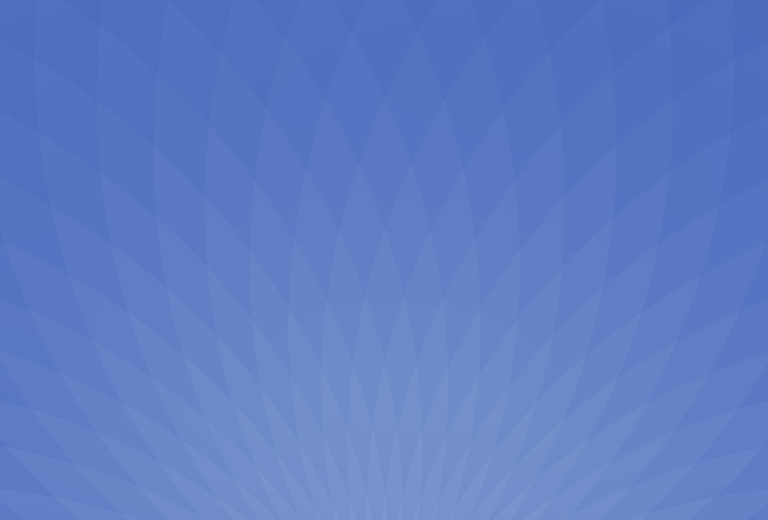
This background is drawn by a WebGL 1 fragment shader. Its source:

```glsl
precision highp float;
// Blue fan of overlapping translucent petals, lit from the lower edge.

uniform vec2 u_resolution;

// Lengths are in canvas heights.
const vec3 DEEP_BLUE = vec3(0.295, 0.420, 0.742);
const vec3 PALE_BLUE = vec3(0.470, 0.580, 0.800);
const float CENTER_X = 0.501;             // fraction of the canvas width
const float FAN_CENTER_Y = -0.280;
const float PETAL_ANGLE = 0.10472;        // 60 petals per turn
const float RING_RADIUS = 0.8436;         // a ring where petal edges cross
const float RING_PERIOD = 0.2529;
const float GLOW_Y = -0.05;
const float GLOW_WIDTH = 1.17;
const float GLOW_FALLOFF = 2.0;
const float GLOW_TILT = 0.10;
const float PETAL_STEP_LOW = 0.135;       // edge contrast at the bottom
const float PETAL_STEP_HIGH = 0.085;      // edge contrast at the top

// Rising ramp whose drop is smoothed over the given width.
float softSaw(float x, float width) {
    float ramp = fract(x);
    return ramp * (1.0 - smoothstep(1.0 - width, 1.0, ramp)) - 0.5;
}

// Two mirrored families of spiral edges, each lighter on its inner side.
float petalShade(vec2 p, float pixel) {
    float radius = length(p);
    float turn = atan(p.x, p.y) / PETAL_ANGLE;
    float ring = (radius - RING_RADIUS) / RING_PERIOD;
    float slope = length(vec2(1.0 / RING_PERIOD, 1.0 / (radius * PETAL_ANGLE)));
    float width = min(1.5 * pixel * slope, 0.5);
    return softSaw(ring + turn, width) + softSaw(ring - turn, width);
}

// Broad glow, tilted so that the upper right is darkest.
float baseGlow(vec2 p) {
    vec2 q = vec2(p.x / GLOW_WIDTH, p.y - GLOW_Y);
    return exp(-GLOW_FALLOFF * dot(q, q)) + GLOW_TILT * p.x * (0.5 - p.y);
}

void main() {
    float pixel = 1.0 / u_resolution.y;
    vec2 p = (gl_FragCoord.xy - vec2(CENTER_X * u_resolution.x, 0.0)) * pixel;

    float contrast = mix(PETAL_STEP_LOW, PETAL_STEP_HIGH, p.y);
    float shade = petalShade(p - vec2(0.0, FAN_CENTER_Y), pixel);
    float light = baseGlow(p) + contrast * shade;

    gl_FragColor = vec4(mix(DEEP_BLUE, PALE_BLUE, light), 1.0);
}
```
